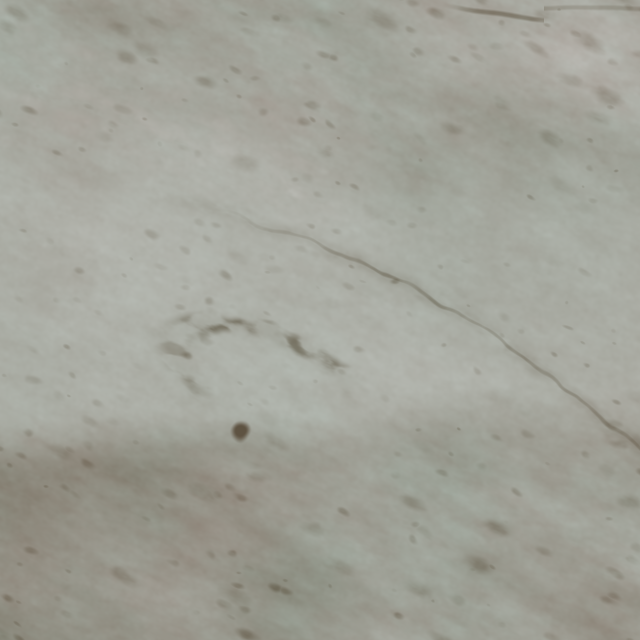
Reproduce this texture procedurally as a WebGL 1 fragment shader.

```glsl
precision highp float;
// Weathered pale stone: slanted grey streaks, a brown stain, dark flecks and hairline cracks.
uniform vec2 u_resolution;

vec3 hash3(vec2 cell) {
  vec3 h = vec3(dot(cell, vec2(127.1, 311.7)), dot(cell, vec2(269.5, 183.3)), dot(cell, vec2(419.2, 371.9)));
  return fract(sin(h) * 43758.545);
}

// Cellular noise: soft bumps of random sign, one per cell, around zero.
float bumps(vec2 p) {
  vec2 cell = floor(p);
  float sum = 0.0;
  for (int j = -1; j <= 1; j++) {
    for (int i = -1; i <= 1; i++) {
      vec2 c = cell + vec2(float(i), float(j));
      vec3 h = hash3(c);
      vec2 d = p - c - h.xy;
      float k = max(0.0, 1.0 - dot(d, d));
      sum += (h.z * 2.0 - 1.0) * k * k;
    }
  }
  return sum;
}

float layers(vec2 p) {
  float sum = 0.0, amp = 1.0;
  for (int i = 0; i < 4; i++) {
    sum += amp * bumps(p);
    p = mat2(1.9, 0.5, -0.5, 1.9) * p + 17.3;
    amp *= 0.55;
  }
  return sum;
}

// Scattered soft flecks; only a share of the cells holds one.
float flecks(vec2 p, float share) {
  vec2 cell = floor(p);
  float dark = 0.0;
  for (int j = -1; j <= 1; j++) {
    for (int i = -1; i <= 1; i++) {
      vec2 c = cell + vec2(float(i), float(j));
      vec3 h = hash3(c + 53.0);
      float size = 0.2 + 0.4 * fract(h.z * 37.0);
      float spot = 1.0 - smoothstep(0.2, 1.0, length(p - c - h.xy) / size);
      dark = max(dark, spot * step(h.z, share) * (0.4 + 0.6 * h.x));
    }
  }
  return dark;
}

float line(float d, float width) {
  return 1.0 - smoothstep(0.15 * width, width, abs(d));
}

void main() {
  vec2 p = gl_FragCoord.xy / u_resolution;
  // Axes along and across the slanted grain
  vec2 q = vec2(dot(p, vec2(0.91, -0.41)), dot(p, vec2(0.41, 0.91)));
  float cloud = layers(p * 4.0 + 3.0);
  float streak = layers(q * vec2(4.5, 13.0) + 8.0);
  float fine = layers(q * vec2(22.0, 48.0));
  float grain = bumps(q * vec2(75.0, 120.0)) + 0.6 * bumps(p * 170.0);
  vec2 wobble = vec2(bumps(p * 19.0), bumps(p * 45.0 + 9.0));

  // Broad shading: stain along the bottom, duller top, pale middle band
  float edge = p.y + 0.02 * cloud + 0.012 * streak - 0.04 * smoothstep(0.5, 0.75, p.x);
  float stain = (1.0 - smoothstep(0.27, 0.355, edge)) * mix(0.68, 0.33, smoothstep(0.35, 0.65, p.x));
  float top = smoothstep(0.62, 0.85, p.y + 0.03 * cloud);
  float busy = max(top, smoothstep(0.4, 0.25, p.y));
  float dark = 0.12 + stain + 0.25 * top + 0.07 * cloud;
  dark += streak * mix(0.08, 0.2, busy) + fine * mix(0.05, 0.085, busy) + 0.055 * grain;
  float band = exp(-pow((q.y - 0.83) / 0.07, 2.0)) * smoothstep(0.75, 0.4, p.x);
  dark -= band * (0.12 + 0.2 * max(streak, 0.0) + 0.16 * max(fine, 0.0));

  // Flecks drawn out along the grain, fewer in the pale middle
  vec2 ragged = q + 0.006 * wobble.yx;
  float spots = flecks(ragged * vec2(17.0, 34.0), 0.2) * mix(0.25, 0.65, busy);
  spots = max(spots, 0.6 * flecks(ragged * vec2(36.0, 60.0) + 5.0, 0.1));
  dark += spots * (0.8 + 0.3 * fine);

  // Broken loop of dark crumbs, heaviest on its upper right
  vec2 loopPos = (q + 0.006 * wobble - vec2(0.22, 0.54)) / vec2(0.165, 0.07);
  float loopMask = max(smoothstep(0.1, 0.5, loopPos.y), 0.45 * smoothstep(-0.3, -0.7, loopPos.x));
  loopMask *= smoothstep(0.85, 0.4, loopPos.x);
  float crumbs = smoothstep(-0.25, 0.6, bumps(q * vec2(38.0, 62.0) + 2.0) + 0.3 * fine);
  dark += line(length(loopPos) - 1.0, 0.24) * loopMask * (0.2 + 1.15 * crumbs);

  // Long winding crack and a short one near the top
  float x = p.x - 0.3;
  float crack = p.y - 0.68 + 0.2 * x + 0.5 * x * x + 0.009 * wobble.x + 0.003 * wobble.y;
  float along = smoothstep(0.25, 0.65, p.x);
  dark += along * (0.55 + 0.3 * wobble.x) * line(crack, 0.005);
  dark += 0.25 * line(crack, 0.022) * smoothstep(0.2, 0.35, p.x) * (0.7 + 0.5 * fine);
  float upper = p.y - 0.988 + 0.13 * (p.x - 0.7) * step(p.x, 0.85) + 0.003 * wobble.x;
  dark += line(upper, 0.006) * smoothstep(0.69, 0.75, p.x) * mix(1.0, 0.5, smoothstep(0.83, 0.86, p.x));

  // Stone colour, with faint rosy and greenish drift
  vec3 stone = mix(vec3(0.69, 0.70, 0.67), vec3(0.54, 0.53, 0.48), clamp(dark, -0.35, 2.0));
  float drift = bumps(p * 6.0 + 31.0) + 0.4 * fine;
  stone += vec3(0.008, -0.004, -0.002) * drift * (0.5 + busy);

  // One rusty pit
  float pit = length(p - vec2(0.375, 0.326) + 0.004 * wobble);
  stone = mix(stone, vec3(0.34, 0.29, 0.22), 0.9 * smoothstep(0.018, 0.007, pit));
  gl_FragColor = vec4(stone, 1.0);
}
```
